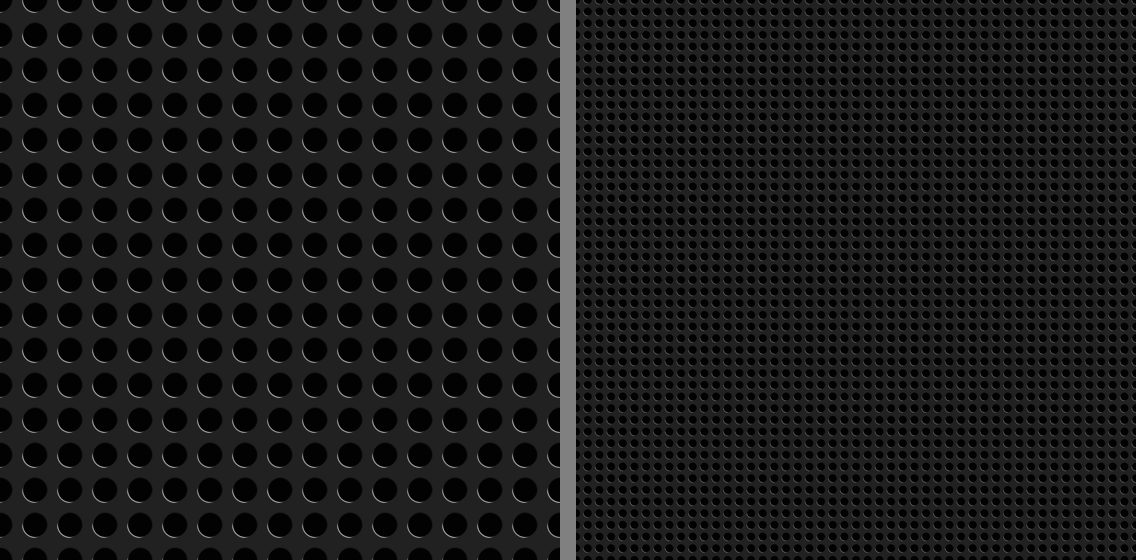
Left: one tile. Right: repeated 3 by 3.
Write a WebGL 1 fragment shader that draws this pattern.

```glsl
precision highp float;
// Dark perforated metal sheet: a square grid of round holes with lower-left rim highlights.

#define REPEATS 16.0
#define HOLE_RADIUS 0.338
#define RIM_RADIUS 0.372
#define SHADE_RADIUS 0.385
#define METAL_COLOR vec3(0.130)
#define HOLE_COLOR vec3(0.006)
#define SHADE_COLOR vec3(0.070)
#define GLINT_COLOR vec3(0.600)
#define GLINT_DIRECTION vec2(-0.68, -0.73)
#define GLINT_VARIATION 0.10

uniform vec2 u_resolution;

float hash(vec2 p) {
  return fract(sin(dot(p, vec2(12.9898, 78.233))) * 43758.5453);
}

// Antialiased coverage of a disc, given the distance from its centre.
float disc(float dist, float radius, float pixel) {
  return 1.0 - smoothstep(radius - 0.6 * pixel, radius + 0.6 * pixel, dist);
}

void main() {
  // Holes sit on the grid corners, so the canvas edges cut them in half.
  vec2 grid = gl_FragCoord.xy / u_resolution * REPEATS;
  float pixel = REPEATS / min(u_resolution.x, u_resolution.y);
  vec2 nearest = floor(grid + 0.5);
  vec2 offset = grid - nearest;
  vec2 holeId = mod(nearest, REPEATS);

  float dist = length(offset);
  float facing = dot(offset / max(dist, 0.001), normalize(GLINT_DIRECTION));

  // Soft shade on the side of the rim turned away from the light.
  float shade = 1.0 - smoothstep(HOLE_RADIUS, SHADE_RADIUS, dist);
  shade *= smoothstep(-0.1, 0.7, -facing);
  vec3 color = mix(METAL_COLOR, SHADE_COLOR, shade);

  // Bright crescent on the bevel, tapering at both ends.
  float crescent = smoothstep(0.38, 0.86, facing);
  float strength = 1.0 + GLINT_VARIATION * (hash(holeId) - 0.5);
  float rimRadius = mix(HOLE_RADIUS, RIM_RADIUS, sqrt(crescent));
  float glint = disc(dist, rimRadius, pixel) * crescent;
  color = mix(color, GLINT_COLOR * strength, glint);

  // Open hole.
  color = mix(color, HOLE_COLOR, disc(dist, HOLE_RADIUS, pixel));

  gl_FragColor = vec4(color, 1.0);
}
```
